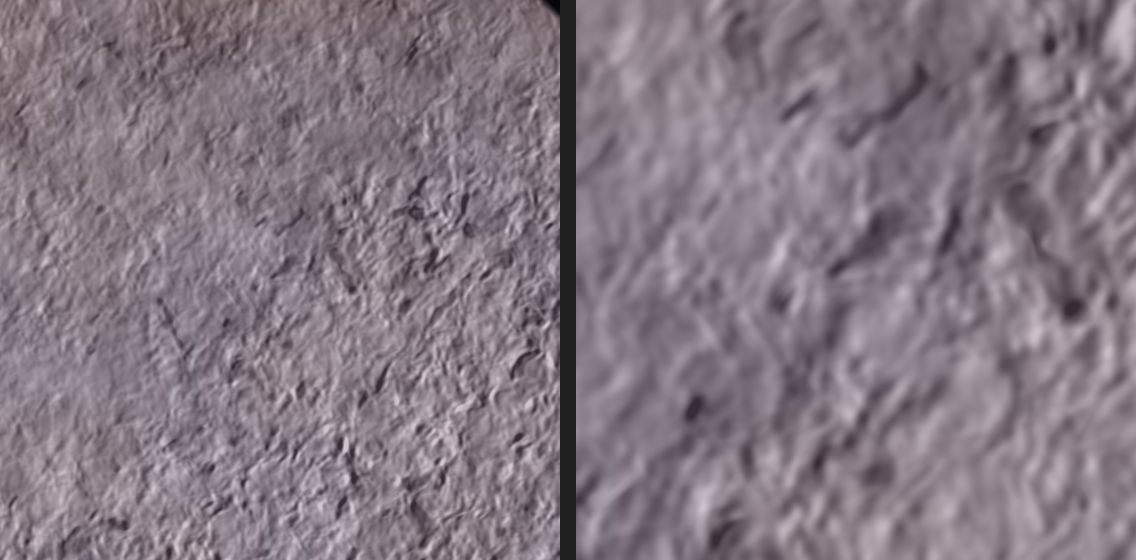
Left, the full canvas; right, a detail of the centre.
This texture is drawn by a Shadertoy shader. Its source:

```glsl
// Rough mauve-grey stone, lit from the upper left, with gouges and slits toward the lower right.
#define GRAIN_FREQ 66.0
#define GRAIN_STRETCH 0.74
#define RELIEF_SMOOTH 0.27
#define RELIEF_ROUGH 0.45
#define LIGHT_STEP 0.0034
#define SPECKLE 0.2
#define PIT_DEPTH 0.17
#define SLIT_COUNT 4
#define BASE_TONE 0.527
#define STONE_TINT vec3(0.0, -0.051, -0.014)

const float GRAIN_LEAN = -0.31;
const vec2 ACROSS = vec2(0.952, -0.305);   // across the grain, away from the light

float hash(vec2 p) {
    return fract(sin(dot(p, vec2(127.1, 311.7))) * 43758.5453);
}

float noise(vec2 p) {
    vec2 i = floor(p), f = fract(p);
    f = f * f * (3.0 - 2.0 * f);
    return mix(mix(hash(i), hash(i + vec2(1, 0)), f.x),
               mix(hash(i + vec2(0, 1)), hash(i + vec2(1, 1)), f.x), f.y);
}

vec2 rotate(vec2 p, float angle) {
    float c = cos(angle), s = sin(angle);
    return vec2(c * p.x + s * p.y, c * p.y - s * p.x);
}

// Bends the coordinates a little so that no feature is straight
vec2 warp(vec2 p) {
    return p + 0.011 * (vec2(noise(p * 31.0), noise(p * 31.0 + 41.0)) - 0.5);
}

// 0 on the worn upper left, 1 on the broken lower right
float roughness(vec2 p) {
    float wobble = noise(p * 5.0 + 3.0) - 0.5;
    return smoothstep(-0.27, 0.25, 0.8 * p.x - p.y + 0.22 * wobble);
}

// Dark gouges, gathered in two zones and sparse elsewhere
float pits(vec2 p) {
    vec2 gouge = (p - vec2(0.83, 0.56)) / vec2(0.2, 0.18);
    vec2 crater = (p - vec2(0.71, 0.86)) / vec2(0.07, 0.11);
    float zone = max(exp(-dot(gouge, gouge)), 0.9 * exp(-dot(crater, crater)));
    zone = max(zone, 0.12 + 0.36 * roughness(p));
    vec2 q = rotate(warp(p), 0.85) * vec2(22.0, 40.0);
    float field = 0.64 * noise(q) + 0.36 * noise(q * 2.1 + 17.0);
    return smoothstep(0.0, 0.22, field - 0.8 + 0.3 * zone);
}

// Short grains in four sizes, each turned a different way
float height(vec2 p) {
    vec2 q = rotate(warp(p), GRAIN_LEAN) * vec2(1.0, GRAIN_STRETCH) * GRAIN_FREQ;
    float h = 0.8 * noise(rotate(q, -0.3) * 0.5 + 9.0);
    h += 0.75 * noise(q);
    h += 0.5 * noise(rotate(q, 0.5) * 1.75 + 31.0);
    h += 0.2 * noise(rotate(q, -0.7) * 2.8 + 57.0);
    return h - 0.4 * pits(p);
}

// Rounded light and dark flecks that break up the ridges
float flecks(vec2 p) {
    vec2 q = rotate(p, 0.6);
    float f = 0.45 * noise(q * 36.0 + 5.0) + 0.35 * noise(rotate(q, 0.9) * 70.0);
    return f + 0.2 * noise(rotate(q, 0.3) * 128.0 + 19.0) - 0.5;
}

// A few scattered slits with ragged sides, most of them leaning left
float slits(vec2 p) {
    float dark = 0.0;
    vec2 bent = warp(p) + 0.007 * (vec2(noise(p * 75.0), noise(p * 75.0 + 23.0)) - 0.5);
    for (int i = 0; i < SLIT_COUNT; i++) {
        float id = float(i);
        vec2 centre = vec2(0.3 + 0.6 * hash(vec2(id, 2.7)), 0.06 + 0.56 * hash(vec2(id, 8.3)));
        float lean = hash(vec2(id, 5.1)) < 0.65 ? 0.42 : -0.85;
        vec2 q = rotate(bent - centre, lean);
        float halfLength = 0.02 + 0.02 * hash(vec2(id, 6.4));
        float d = length(vec2(q.x, max(abs(q.y) - halfLength, 0.0)));
        float width = 0.004 + 0.01 * noise(p * 48.0);
        dark = max(dark, 1.0 - smoothstep(0.2 * width, 1.4 * width, d));
    }
    return dark;
}

void mainImage(out vec4 fragColor, in vec2 fragCoord) {
    vec2 uv = fragCoord / iResolution.xy;
    float rough = roughness(uv);

    // Slope toward the light gives the grain its bright and dark sides
    float slope = height(uv + ACROSS * LIGHT_STEP) - height(uv - ACROSS * LIGHT_STEP);
    float patchiness = mix(0.55, 1.45, noise(uv * 21.0 + 71.0));
    float tone = slope * mix(RELIEF_SMOOTH, RELIEF_ROUGH, rough);
    tone += SPECKLE * flecks(uv) * mix(0.8, 1.4, rough);
    tone = BASE_TONE + tone * patchiness;

    // Broad mottling, a dimmer top and shaded hollows
    tone += 0.08 * (noise(uv * 9.0 + 5.0) - 0.5) + 0.08 * (noise(uv * 19.0) - 0.5);
    tone += mix(0.015, -0.035, smoothstep(0.3, 1.0, uv.y));
    tone -= PIT_DEPTH * pits(uv) + 0.17 * slits(uv);
    tone = clamp(tone, 0.22, 0.82);

    // Violet drifts across the middle, brown toward the top
    float drift = noise(uv * 6.0 + 13.0) - 0.35 - 0.6 * smoothstep(0.5, 1.0, uv.y);
    vec3 colour = vec3(tone) + STONE_TINT + drift * vec3(-0.012, 0.0, 0.025);

    // Shadow beyond the upper right edge
    float corner = smoothstep(1.955, 1.98, uv.x + uv.y);
    colour = mix(colour, vec3(0.03, 0.02, 0.03), corner);
    fragColor = vec4(colour, 1.0);
}
```
